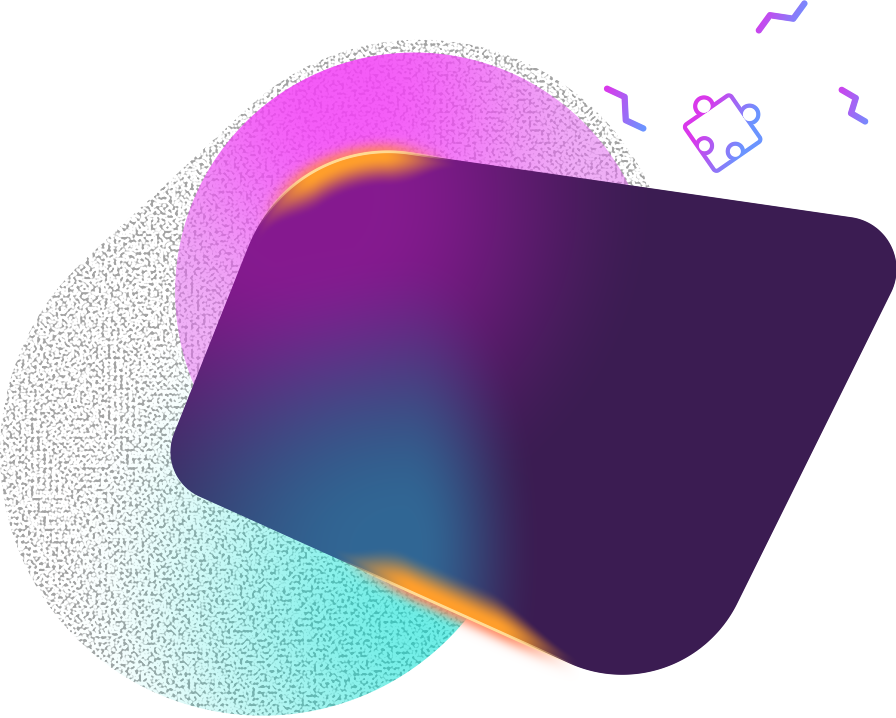
Reproduce this background procedurally as a Shadertoy shader.

```glsl
#define VIEW_HEIGHT 6.15
#define GRAIN_FREQ 38.0
#define GRAIN_DEPTH 0.36
#define STROKE 0.027
#define PINK_HOT vec3(0.94, 0.34, 0.95)
#define PINK_PALE vec3(0.88, 0.63, 0.91)
#define CYAN vec3(0.42, 0.93, 0.90)
#define CARD_DARK vec3(0.23, 0.11, 0.32)
#define CARD_PURPLE vec3(0.52, 0.10, 0.56)
#define CARD_BLUE vec3(0.19, 0.40, 0.58)
#define FLAME vec3(1.0, 0.62, 0.17)
#define FLAME_RIM vec3(1.0, 0.86, 0.58)

vec2 hashGradient(vec2 cell) {
    float h = fract(sin(dot(cell, vec2(127.1, 311.7))) * 43758.5);
    return vec2(cos(6.2832 * h), sin(6.2832 * h));
}

float gradientNoise(vec2 p) {
    vec2 i = floor(p), f = fract(p);
    vec2 u = f * f * (3.0 - 2.0 * f);
    vec2 o = vec2(1.0, 0.0);
    float a = dot(hashGradient(i), f);
    float b = dot(hashGradient(i + o.xy), f - o.xy);
    float c = dot(hashGradient(i + o.yx), f - o.yx);
    float d = dot(hashGradient(i + 1.0), f - 1.0);
    return mix(mix(a, b, u.x), mix(c, d, u.x), u.y);
}

// Hull of two circles, each given as (centre, radius)
float taperedCapsule(vec2 p, vec3 a, vec3 b) {
    p -= a.xy;
    vec2 axis = b.xy - a.xy;
    float h = dot(axis, axis), dr = a.z - b.z;
    vec2 q = vec2(abs(dot(p, vec2(axis.y, -axis.x))), dot(p, axis)) / h;
    vec2 c = vec2(sqrt(h - dr * dr), dr);
    float k = c.x * q.y - c.y * q.x;
    if (k < 0.0) return length(p) - a.z;
    if (k > c.x) return length(p - axis) - b.z;
    return dot(c, q) - a.z;
}

// Quadrilateral with a different rounding at every corner
float cardDistance(vec2 p) {
    vec3 corners[4] = vec3[4](vec3(3.325, 2.59, 1.29), vec3(7.23, 2.306, 0.45),
                              vec3(5.33, 4.68, 1.10), vec3(1.88, 3.87, 0.42));
    float core = -1e3, rim = 1e3;
    for (int i = 0; i < 4; i++) {
        vec3 a = corners[i], b = corners[(i + 1) % 4];
        vec2 e = normalize(b.xy - a.xy);
        core = max(core, dot(p - a.xy, vec2(e.y, -e.x)));
        rim = min(rim, taperedCapsule(p, a, b));
    }
    return min(core, rim);
}

// Three strokes, symmetric about the centre
float zigzag(vec2 q, vec2 tip, vec2 bend) {
    vec3 m = vec3(bend, STROKE), n = vec3(-bend, STROKE);
    float d = taperedCapsule(q, m, n);
    d = min(d, taperedCapsule(q, m, vec3(tip, STROKE)));
    return min(d, taperedCapsule(q, n, vec3(-tip, STROKE)));
}

// Tilted square outline with two knobs and two notches
float puzzlePiece(vec2 q) {
    q = vec2(dot(q, vec2(0.82, -0.57)), dot(q, vec2(0.57, 0.82)));
    vec2 b = abs(q) - 0.21;
    float d = length(max(b, 0.0)) + min(max(b.x, b.y), 0.0) - 0.03;
    d = min(d, min(length(q - vec2(0.28, 0.0)), length(q + vec2(0.0, 0.28))) - 0.075);
    d = max(d, 0.065 - min(length(q + vec2(0.19, 0.0)), length(q - vec2(0.0, 0.19))));
    return abs(d) - 0.018;
}

float cover(float d) {
    float aa = VIEW_HEIGHT / iResolution.y;
    return 1.0 - smoothstep(-0.6 * aa, 0.6 * aa, d);
}

void drawIcon(inout vec3 col, float d, vec2 q) {
    float t = clamp(0.5 + dot(q, vec2(2.2, 0.9)), 0.0, 1.0);
    col = mix(col, mix(vec3(0.85, 0.22, 0.92), vec3(0.42, 0.58, 1.0), t), cover(d));
}

vec3 cardColour(vec2 p) {
    float purple = 1.0 - smoothstep(0.6, 3.1, distance(p, vec2(2.6, 1.7)));
    vec2 q = p - vec2(3.45, 4.7);
    q /= vec2(q.x > 0.0 ? 1.2 : 3.2, 2.6);
    float blue = 1.0 - smoothstep(0.1, 1.0, length(q));
    return mix(mix(CARD_DARK, CARD_PURPLE, purple), CARD_BLUE, blue);
}

void mainImage(out vec4 fragColor, in vec2 fragCoord) {
    // Canvas units with y pointing down
    vec2 p = vec2(fragCoord.x, iResolution.y - fragCoord.y) * VIEW_HEIGHT / iResolution.y;
    vec3 col = vec3(1.0);
    float speckle = smoothstep(-0.05, 0.35, gradientNoise(p * GRAIN_FREQ));

    // Grainy capsule fading to cyan
    float cyan = 1.0 - smoothstep(0.0, 3.4, distance(p, vec2(3.8, 5.2)));
    vec3 grain = mix(vec3(1.0), CYAN, cyan) - speckle * GRAIN_DEPTH * mix(1.0, 0.45, cyan);
    float capsule = taperedCapsule(p, vec3(2.25, 3.88, 2.25), vec3(3.6, 2.5, 2.16));
    col = mix(col, grain, cover(capsule));

    // Pink disc
    float hot = 1.0 - smoothstep(0.2, 2.4, distance(p, vec2(2.9, 0.8)));
    vec3 pink = mix(PINK_PALE, PINK_HOT, hot) + (0.35 - speckle) * mix(0.16, 0.05, hot);
    col = mix(col, pink, cover(distance(p, vec2(3.55, 2.5)) - 2.05));

    // Card with a flame along its upper left curve
    float card = cardDistance(p);
    float along = dot(p - vec2(3.0, 1.5), vec2(0.971, -0.237));
    float window = 1.0 - smoothstep(0.3, 0.92, abs(along));
    float halo = exp(-card * card / 0.006) * window;
    float flame = window * (1.0 - smoothstep(0.04, 0.08 + 0.22 * window, -card));
    col = mix(col, vec3(1.0, 0.52, 0.36), 0.85 * halo);
    col = mix(col, mix(cardColour(p), FLAME, flame), cover(card));
    col = mix(col, FLAME_RIM, window * cover(abs(card) - 0.012));

    // Small line icons
    vec2 q = p - vec2(6.695, 0.145);
    drawIcon(col, zigzag(q, vec2(-0.195, 0.115), vec2(-0.1, -0.015)), q);
    q = p - vec2(5.355, 0.93);
    drawIcon(col, zigzag(q, vec2(-0.155, -0.17), vec2(-0.005, -0.1)), q);
    q = p - vec2(7.31, 0.905);
    drawIcon(col, zigzag(q, vec2(-0.1, -0.135), vec2(0.02, -0.065)), q);
    q = p - vec2(6.19, 1.14);
    drawIcon(col, puzzlePiece(q), q);

    fragColor = vec4(clamp(col, 0.0, 1.0), 1.0);
}
```
